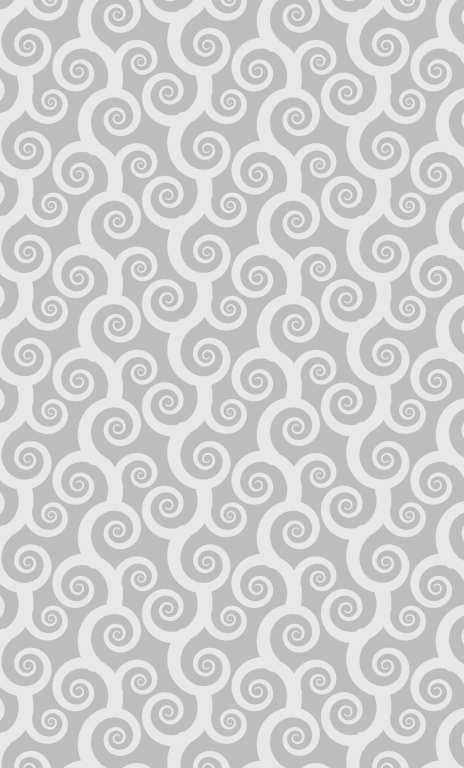
A Shadertoy shader for this pattern:

```glsl
// Pale tapering spiral vines climbing in mirrored columns over a grey ground.

const float TAU = 6.2831853;
const float ROWS = 7.435;                  // repeats over the canvas height
const vec2 CELL = vec2(1.7325, 1.0);       // one repeat, in row heights
const vec2 ORIGIN = vec2(0.271, -0.01);    // eye of the first large curl
const vec2 GLIDE = vec2(0.866, 0.697);     // shift to the mirrored column

const float DECAY = 0.167;                 // tightening per radian
const float HALF_WIDTH = 0.2;              // stroke half width over radius
const float END_ANGLE = 15.0;              // where the inner tip stops

const vec3 GROUND = vec3(0.74, 0.74, 0.75);
const vec3 VINE = vec3(0.91, 0.91, 0.92);

// Nearest periodic copy of an offset
vec2 wrapCell(vec2 p) {
    return p - CELL * round(p / CELL);
}

float spiralRadius(float size, float angle) {
    return size * exp(-DECAY * angle);
}

// Round stroke end at a given winding angle
float strokeCap(vec2 p, float size, float angle) {
    float radius = spiralRadius(size, angle);
    vec2 tip = -radius * vec2(cos(angle), sin(angle));
    return length(p - tip) - HALF_WIDTH * radius;
}

// Logarithmic spiral wound from the left, down and inward;
// lead is how far the stroke extends back before its leftmost point
float spiralDistance(vec2 p, float size, float lead) {
    float r = max(length(p), 1e-4);
    float angle = atan(-p.y, -p.x);
    float turn = round((log(size / r) / DECAY - angle) / TAU);
    float firstTurn = ceil((-lead - angle) / TAU);
    float lastTurn = floor((END_ANGLE - angle) / TAU);
    turn = clamp(turn, firstTurn, lastTurn);

    float radius = spiralRadius(size, angle + TAU * turn);
    float band = abs(r - radius) - HALF_WIDTH * radius;
    float caps = min(strokeCap(p, size, -lead), strokeCap(p, size, END_ANGLE));
    return min(band, caps);
}

// One column: large curl, opposing medium curl, small side curl
float vineDistance(vec2 p) {
    vec2 large = wrapCell(p);
    vec2 medium = wrapCell(p - vec2(-0.376, -0.452));
    vec2 small = wrapCell(p - vec2(0.224, 0.456));
    medium.x = -medium.x;

    float d = spiralDistance(large, 0.316, 0.9);
    d = min(d, spiralDistance(medium, 0.352, 0.42));
    return min(d, spiralDistance(small, 0.226, 0.45));
}

void mainImage(out vec4 fragColor, in vec2 fragCoord) {
    float pixel = ROWS / iResolution.y;
    vec2 p = fragCoord * pixel - ORIGIN;

    // Alternate columns are flipped vertically
    vec2 flipped = (p + GLIDE) * vec2(1.0, -1.0);
    float d = min(vineDistance(p), vineDistance(flipped));

    float coverage = 1.0 - smoothstep(-0.75 * pixel, 0.75 * pixel, d);
    fragColor = vec4(mix(GROUND, VINE, coverage), 1.0);
}
```
